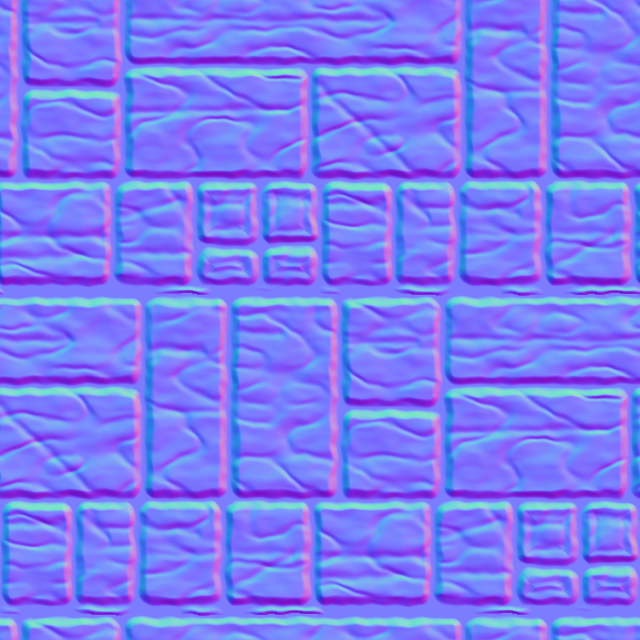
Give the GLSL for this texture map, as a WebGL 2 fragment shader.

```glsl
#version 300 es
precision highp float;
// Tangent-space normal map of a carved stone block wall: one band pair, repeated in half-drop.

#define BLOCK_HEIGHT 0.0125
#define BEVEL 0.014
#define CORNER 0.020
#define ROW_SEAM 0.323
#define TOP_OFFSET 0.0417
#define WARP 0.0045
#define CHISEL 0.0056
#define CARVING 0.0032
#define GROOVE 0.0052
#define GROOVE_WIDTH 0.0075
#define SIDE_TILT 0.68
#define SAMPLE_STEP 0.0018

uniform vec2 u_resolution;
out vec4 outColor;

// Per column: left edge, split height, split depth (1 cuts the stone in two).
// The first 5 form the tall course, the other 8 the short course.
const vec3 COLUMNS[13] = vec3[13](
    vec3(0.224, 0.184, 0.5), vec3(0.358, 0.030, 0.3), vec3(0.531, 0.180, 1.0),
    vec3(0.692, 0.145, 1.0), vec3(0.984, 0.145, 1.0),
    vec3(0.000, 0.440, 0.2), vec3(0.116, 0.430, 0.3), vec3(0.215, 0.408, 0.5),
    vec3(0.349, 0.405, 0.6), vec3(0.488, 0.412, 0.8), vec3(0.677, 0.438, 0.8),
    vec3(0.805, 0.427, 1.0), vec3(0.906, 0.425, 1.0));

// Per column: height and slope of a chiselled crease.
const vec2 CREASES[13] = vec2[13](
    vec2(0.090, 0.0), vec2(0.058, 0.08), vec2(0.077, 0.0), vec2(0.219, -0.03), vec2(0.165, 0.9),
    vec2(0.360, 0.0), vec2(0.335, 0.9), vec2(0.365, 0.1), vec2(0.465, -0.5),
    vec2(0.446, -0.03), vec2(0.385, -0.3), vec2(0.360, 0.0), vec2(0.355, 0.0));

float hash(vec2 p) {
    vec3 a = fract(p.xyx * 0.1031);
    a += dot(a, a.yzx + 33.33);
    return fract((a.x + a.y) * a.z);
}

// Lattice gradient, wrapped to the half-drop repeat.
float corner(vec2 cell, vec2 f, vec2 n) {
    float drop = floor((cell.y + 0.5) / (0.5 * n.y));
    cell = vec2(mod(cell.x + 0.5 * n.x * (drop + 1.0), n.x), cell.y - drop * 0.5 * n.y);
    float angle = 6.28318 * hash(cell + n * 1.7);
    return dot(vec2(cos(angle), sin(angle)), f);
}

// Gradient noise with n (even) cells per canvas.
float noise(vec2 p, vec2 n) {
    p *= n;
    vec2 i = floor(p), f = p - i, o = vec2(0.0, 1.0);
    vec2 u = f * f * f * (f * (f * 6.0 - 15.0) + 10.0);
    return mix(mix(corner(i, f, n), corner(i + o.yx, f - o.yx, n), u.x),
               mix(corner(i + o, f - o, n), corner(i + o.yy, f - o.yy, n), u.x), u.y);
}

float line(float d, float width) {
    return exp(-d * d / (width * width));
}

float height(vec2 q) {
    // Worn, wavy outlines
    vec2 grain = vec2(36.0, 40.0);
    q += WARP * vec2(noise(q, grain), noise(q + 0.237, grain));
    float rough = noise(q, vec2(12.0, 22.0));

    // Half-drop cell and course
    float drop = floor(q.y * 2.0);
    vec2 p = vec2(fract(q.x + 0.5 * (drop + 1.0)), q.y - 0.5 * drop);
    bool tall = p.y < ROW_SEAM;
    int first = tall ? 0 : 5, last = tall ? 4 : 12, c = first;
    if (p.x < COLUMNS[first].x) p.x += 1.0;
    for (int i = first; i <= last; i++) if (p.x >= COLUMNS[i].x) c = i;

    // Bounds of the stone
    vec3 column = COLUMNS[c];
    vec2 crease = CREASES[c];
    vec2 lo = vec2(column.x, tall ? 0.004 : ROW_SEAM);
    vec2 hi = vec2(c == last ? COLUMNS[first].x + 1.0 : COLUMNS[min(c + 1, 12)].x,
                   tall ? ROW_SEAM : 0.490);
    if (tall && c >= 3 && p.y < column.y) {
        lo.x = COLUMNS[3].x;
        hi.x = COLUMNS[0].x + 1.0;
        crease = vec2(0.073, 0.0);
    }
    if (column.z > 0.99) {
        if (p.y < column.y) hi.y = column.y;
        else lo.y = column.y;
    }

    // Rounded, bevelled edge
    vec2 d = min(p - lo, hi - p);
    float inside = CORNER - length(max(CORNER - d, 0.0));
    float stone = smoothstep(0.002, 0.002 + BEVEL + 0.004 * rough, inside);

    // Splits, creases and framed ornaments
    float cut = column.z < 0.99 ? column.z * line(p.y - column.y, GROOVE_WIDTH) : 0.0;
    float along = (p.x - lo.x) / (hi.x - lo.x);
    float reach = 0.5 + 0.5 * hash(vec2(float(c), 4.0));
    float slant = (p.y - crease.x - crease.y * (p.x - lo.x)) / sqrt(1.0 + crease.y * crease.y);
    cut += 0.75 * line(slant, GROOVE_WIDTH) * smoothstep(reach, reach - 0.1, along);
    if (c >= 11) cut += 0.5 * line(min(d.x, d.y) - 0.025, 0.006);

    // Chisel marks, curved carvings and fine pitting
    float curve = noise(q + 0.411, vec2(10.0, 18.0));
    float surface = CHISEL * rough - CARVING * line(curve, 0.10)
                  + 0.0019 * noise(q, vec2(30.0, 50.0)) - GROOVE * cut;

    // Thin slivers in the bed joint below the short course
    float sliver = 0.005 * line(p.y - 0.4965, 0.004) * smoothstep(-0.05, 0.2, curve);
    return stone * (BLOCK_HEIGHT + surface) + (1.0 - stone) * sliver;
}

void main() {
    vec2 uv = gl_FragCoord.xy / u_resolution;
    vec2 q = vec2(uv.x, 1.0 - uv.y + TOP_OFFSET);
    vec2 e = vec2(SAMPLE_STEP, 0.0);
    vec2 slope = vec2(height(q + e) - height(q - e), height(q + e.yx) - height(q - e.yx));
    slope /= 2.0 * SAMPLE_STEP;
    vec3 normal = normalize(vec3(-SIDE_TILT * slope.x, slope.y, 1.0));
    vec3 color = normal * 0.5 + 0.5 - vec3(0.015, 0.015, 0.005);
    outColor = vec4(color, 1.0);
}
```
